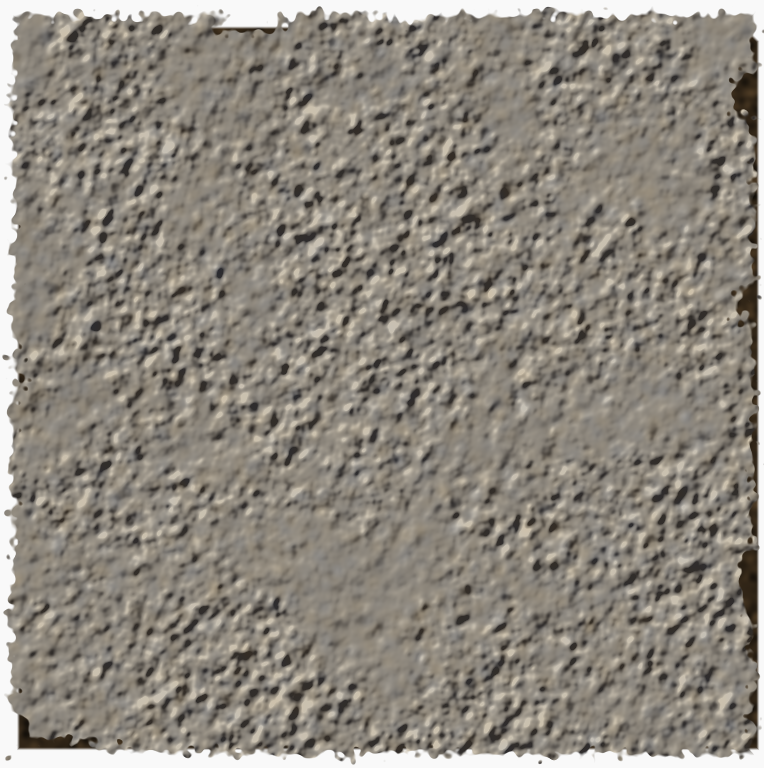
Write a WebGL 2 fragment shader that draws this texture.

```glsl
#version 300 es
precision highp float;

uniform vec2 u_resolution;
out vec4 outColor;

#define GRAIN_SCALE 78.0    // grains across the canvas
#define GRAIN_TILT 1.0      // direction of the long axis, radians
#define GRAIN_STRETCH 1.04
#define RELIEF 0.84         // strength of the side light
#define TOOTH_SCALE 105.0   // ragged teeth along one side
#define TOOTH_DEPTH 0.010
#define EROSION 0.030
#define SHADOW vec3(0.19, 0.175, 0.165)
#define STONE vec3(0.55, 0.526, 0.487)
#define LIT vec3(0.79, 0.755, 0.69)
#define SOIL vec3(0.19, 0.145, 0.09)
#define PAPER vec3(0.975)

vec3 hash3(vec2 cell) {
    vec3 h = fract(cell.xyx * vec3(0.1031, 0.1030, 0.0973));
    h += dot(h, h.yxz + 33.33);
    return fract((h.xxy + h.yzz) * h.zyx);
}

// Cellular noise: one soft bump or pit of random height per cell
float bumps(vec2 p) {
    vec2 cell = floor(p);
    float height = 0.0;
    for (int y = -1; y <= 1; y++) {
        for (int x = -1; x <= 1; x++) {
            vec2 neighbour = cell + vec2(x, y);
            vec3 h = hash3(neighbour + 200.0);
            vec2 d = p - neighbour - h.xy;
            float w = max(0.0, 1.0 - dot(d, d));
            height += (2.0 * h.z - 1.0) * w * w * w;
        }
    }
    return height;
}

// Height difference along the light direction, the x axis of grain space
float slope(vec2 q) {
    vec2 reach = vec2(0.27, -0.06);
    return bumps(q + reach) - bumps(q - reach);
}

// Signed distance to the nearest side, positive inside
float insideBox(vec2 p, vec2 low, vec2 high) {
    vec2 d = min(p - low, high - p);
    return min(d.x, d.y);
}

vec3 stoneColor(vec2 p) {
    // Grain space, stretched along the tilted axis
    vec2 along = vec2(cos(GRAIN_TILT), sin(GRAIN_TILT));
    vec2 across = vec2(along.y, -along.x);
    vec2 q = vec2(dot(p, across) * GRAIN_STRETCH, dot(p, along) / GRAIN_STRETCH);
    q *= GRAIN_SCALE;

    // Rough and worn patches
    float patches = bumps(p * 5.0 + 3.7) + 0.7 * bumps(p * 13.0 + 8.1)
                  + 0.5 * bumps(p * 27.0 + 2.9);
    float rough = mix(0.42, 1.4, smoothstep(-0.7, 0.7, patches));

    // Three sizes of grain under a low side light, with dim pits
    float light = 0.75 * slope(q)
                + 0.42 * slope(q * 1.8 + 17.3)
                + 0.36 * slope(q * 0.5 + 41.9)
                + 0.24 * bumps(q + vec2(0.15, 0.0));
    light = light * rough * RELIEF + 0.06 * bumps(p * 9.0 + 23.0);

    // Broad quiet midtones, sparse deep shadows and bright grains
    light *= 0.60 + 0.75 * min(abs(light), 1.0);
    vec3 color = light < 0.0
        ? mix(STONE, SHADOW, min(-1.1 * light, 1.0))
        : mix(STONE, LIT, min(light, 1.0));

    // Slight warm and cool tint from grain to grain
    return color + vec3(0.014, 0.003, -0.016) * bumps(q * 0.8 + 61.0);
}

void main() {
    vec2 p = gl_FragCoord.xy / u_resolution.y;
    vec2 size = vec2(u_resolution.x / u_resolution.y, 1.0);
    float soft = max(0.0025, 1.0 / u_resolution.y);

    // Soil bed with a clipped upper right corner
    vec2 bedHigh = size - vec2(0.008, 0.036);
    float bed = insideBox(p, vec2(0.024, 0.025), bedHigh);
    vec2 corner = bedHigh - p;
    bed = min(bed, (corner.x + corner.y - 0.018) * 0.7);

    // Stone slab with ragged teeth and worn stretches, deepest on the right
    float slab = insideBox(p, vec2(0.016, 0.018), size - vec2(0.014, 0.019));
    float teeth = bumps(p * TOOTH_SCALE + 5.3) + 0.5 * bumps(p * TOOTH_SCALE * 0.5);
    float wear = smoothstep(0.05, 0.6, bumps(p * 9.0 + 31.0));
    float rightSide = smoothstep(0.06, 0.02, size.x - p.x);
    slab += TOOTH_DEPTH * teeth - EROSION * wear * mix(0.7, 1.0, rightSide);

    vec3 soil = SOIL * (1.0 + 0.5 * bumps(p * 90.0));
    vec3 color = mix(PAPER, soil, smoothstep(-soft, soft, bed));
    color = mix(color, stoneColor(p), smoothstep(-soft, soft, slab));
    outColor = vec4(clamp(color, 0.0, 1.0), 1.0);
}
```
